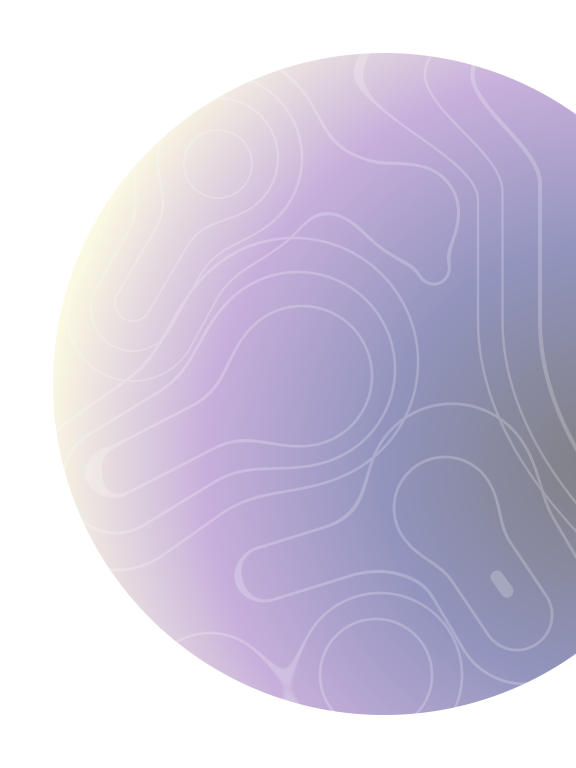
Give the GLSL for this background, as a Shadertoy shader.

```glsl
// A pastel disk on white, shaded by a radial ramp from grey through blue and
// lilac to cream, and overlaid with pale contour lines. The contours are level
// sets of smoothly joined circles and capsules, plus a family of flowing curves.

const vec3 GREY  = vec3(0.51, 0.51, 0.54);
const vec3 BLUE  = vec3(0.57, 0.58, 0.74);
const vec3 LILAC = vec3(0.78, 0.69, 0.86);
const vec3 CREAM = vec3(0.99, 0.98, 0.89);
const vec3 WHITE = vec3(1.0);
const float CANVAS_HEIGHT = 768.0;   // layout units, y pointing down
const float LINE_OPACITY = 0.22;

float circle(vec2 p, vec2 center, float radius) {
    return length(p - center) - radius;
}

float capsule(vec2 p, vec2 a, vec2 b, float radius) {
    vec2 pa = p - a, ba = b - a;
    return length(pa - ba * clamp(dot(pa, ba) / dot(ba, ba), 0.0, 1.0)) - radius;
}

float smoothUnion(float a, float b, float k) {
    float h = max(k - abs(a - b), 0.0) / k;
    return min(a, b) - 0.25 * h * h * k;
}

// Round head joined to a thinner tail
float blob(vec2 p, vec2 head, float headRadius, vec2 tail, float tailRadius, float k) {
    return smoothUnion(circle(p, head, headRadius), capsule(p, head, tail, tailRadius), k);
}

// Coverage of an outline with the given half width
float stroke(float dist, float halfWidth, float px) {
    return clamp((halfWidth - abs(dist)) / px + 0.5, 0.0, 1.0);
}

// Local thickening of a line
float swell(vec2 p, vec2 center, float radius, float amount) {
    vec2 q = (p - center) / radius;
    return amount * exp(-dot(q, q));
}

// Horizontal position of flowing line i at height y
float flowX(float y, float i) {
    float top = 358.0 + 76.0 * i - 9.5 * i * i;
    float shift = 120.0 - 58.0 * i + 16.0 * i * i;
    float hook = max(78.0 - y, 0.0);
    float sweep = max(y - 320.0, 0.0);
    return top + shift * smoothstep(72.0, 200.0 - 8.0 * i, y)
         + 0.012 * hook * hook + 0.0022 * sweep * sweep;
}

float contourLines(vec2 p, float px) {
    float ink = 0.0;

    // Central nest and the flowing lines on the right
    for (int n = 0; n < 3; n++) {
        float i = float(n);
        float nest = blob(p, vec2(302.0 - 4.0 * i, 376.0 - 7.0 * i), 70.0 + 27.0 * i,
                          vec2(116.0, 472.0 + 8.0 * i), 24.0 + 29.0 * i, 45.0);
        float nestWidth = 1.3 + (n == 0 ? swell(p, vec2(98.0, 473.0), 19.0, 9.0) : 0.0);
        ink = max(ink, stroke(nest, nestWidth, px));

        float x = flowX(p.y, i);
        float slope = flowX(p.y + 1.0, i) - x;
        float flowWidth = (n == 2 ? 2.0 : 1.2) + swell(p, vec2(362.0, 68.0), 24.0, 4.0);
        ink = max(ink, stroke((p.x - x) / sqrt(1.0 + slope * slope), flowWidth, px));
    }

    // Upper left nest; its outermost level reaches an arm to the right
    ink = max(ink, stroke(circle(p, vec2(218.0, 164.0), 34.0), 0.9, px));
    for (int n = 0; n < 3; n++) {
        float i = float(n);
        float level = blob(p, vec2(218.0, 158.0), 60.0 + 24.0 * i,
                           vec2(133.0, 303.0 + 6.0 * i), 18.0 + 24.0 * i, 35.0);
        if (n == 2) {
            float arm = blob(p, vec2(412.0, 212.0), 44.0, vec2(434.0, 269.0), 15.0, 30.0);
            float bridge = capsule(p, vec2(290.0, 162.0), vec2(412.0, 212.0), 31.0);
            level = smoothUnion(level, smoothUnion(arm, bridge, 30.0), 30.0);
        }
        float width = 0.9 + 0.6 * smoothstep(200.0, 400.0, p.x);
        ink = max(ink, stroke(level, width, px));
    }

    // Lower right island, its outer level with a tail, and its summit
    float island = blob(p, vec2(445.0, 508.0), 50.0, vec2(517.0, 615.0), 35.0, 25.0);
    float shore = blob(p, vec2(452.0, 488.0), 82.0, vec2(525.0, 612.0), 72.0, 25.0);
    float tail = capsule(p, vec2(400.0, 532.0), vec2(265.0, 574.0), 27.0);
    shore = smoothUnion(shore, tail, 50.0);
    float shoreWidth = 1.4 + swell(p, vec2(239.0, 582.0), 20.0, 2.5);
    ink = max(ink, stroke(island, 1.4, px));
    ink = max(ink, stroke(shore, shoreWidth, px));
    float summit = capsule(p, vec2(497.0, 577.0), vec2(507.0, 591.0), 6.5);
    ink = max(ink, clamp(0.5 - summit / px, 0.0, 1.0));

    // Bottom hill and the ridge around it
    float ridge = smoothUnion(circle(p, vec2(380.0, 675.0), 82.0),
                              circle(p, vec2(210.0, 700.0), 67.0), 50.0);
    ink = max(ink, stroke(circle(p, vec2(376.0, 675.0), 56.0), 1.3, px));
    return max(ink, stroke(ridge, 1.3, px));
}

vec3 diskColor(vec2 p) {
    float r = length(p - vec2(600.0, 465.0));
    vec3 color = mix(GREY, BLUE, clamp((r - 25.0) / 190.0, 0.0, 1.0));
    color = mix(color, LILAC, clamp((r - 215.0) / 180.0, 0.0, 1.0));
    return mix(color, CREAM, clamp((r - 395.0) / 165.0, 0.0, 1.0));
}

void mainImage(out vec4 fragColor, in vec2 fragCoord) {
    float px = CANVAS_HEIGHT / iResolution.y;
    vec2 p = vec2(fragCoord.x, iResolution.y - fragCoord.y) * px;

    vec3 color = mix(diskColor(p), WHITE, LINE_OPACITY * contourLines(p, px));
    float disk = clamp(0.5 - circle(p, vec2(384.0), 331.0) / px, 0.0, 1.0);
    fragColor = vec4(mix(WHITE, color, disk), 1.0);
}
```
